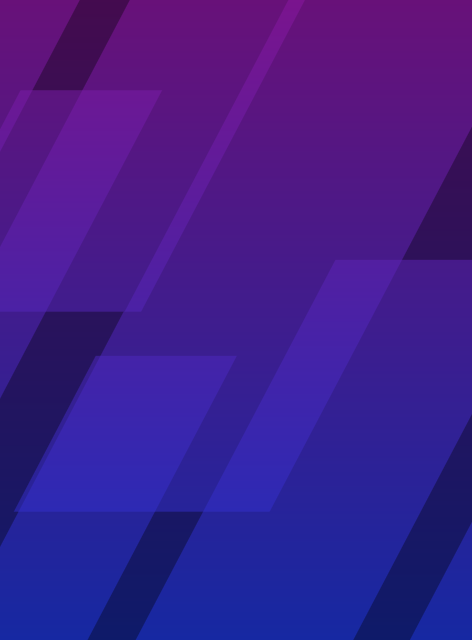
Write a WebGL 1 fragment shader that draws this background.

```glsl
precision highp float;

uniform vec2 u_resolution;

const vec3 TOP_COLOR = vec3(0.408, 0.067, 0.475);
const vec3 BOTTOM_COLOR = vec3(0.086, 0.157, 0.635);
const float SLANT = 0.7126;      // sideways shift over the full height
const float LIGHT_GAIN = 0.17;
const float SHADE_LOSS = 0.35;
const float ABOVE = -1.0;        // beyond the top edge
const float BELOW = 2.0;         // beyond the bottom edge

// Smoothed coverage of the interval range.x .. range.y
float interval(float x, vec2 range, float pixel) {
  vec2 edges = clamp((x - range) / pixel + 0.5, 0.0, 1.0);
  return edges.x - edges.y;
}

// Slanted panel: q.x runs across the slant, q.y runs downwards
float panel(vec2 q, vec2 across, vec2 down) {
  vec2 pixel = vec2(1.2, 1.0) / u_resolution;
  return interval(q.x, across, pixel.x) * interval(q.y, down, pixel.y);
}

void main() {
  vec2 uv = gl_FragCoord.xy / u_resolution;
  float depth = 1.0 - uv.y;
  vec2 q = vec2(uv.x + SLANT * depth, depth);

  // Translucent bright panels
  float light = panel(q, vec2(0.144, 0.444), vec2(0.141, 0.487));
  light += panel(q, vec2(0.611, 0.646), vec2(ABOVE, 0.487));
  light += panel(q, vec2(0.599, 0.898), vec2(0.556, 0.7995));
  light += panel(q, vec2(1.0, 1.141), vec2(0.406, 0.7995));

  // Shadow bands
  float shade = panel(q, vec2(0.169, 0.275), vec2(ABOVE, BELOW));
  shade += panel(q, vec2(0.444, 0.609), vec2(0.487, BELOW));
  shade += panel(q, vec2(0.898, 1.0), vec2(0.7995, BELOW));
  shade += panel(q, vec2(1.141, 2.0), vec2(ABOVE, 0.406));
  shade += panel(q, vec2(1.461, 1.581), vec2(0.406, BELOW));

  // Where both overlap they cancel out
  float tint = clamp(light - shade, -1.0, 1.0);
  float gain = 1.0 + LIGHT_GAIN * max(tint, 0.0) + SHADE_LOSS * min(tint, 0.0);

  vec3 color = mix(TOP_COLOR, BOTTOM_COLOR, depth) * gain;
  gl_FragColor = vec4(color, 1.0);
}
```
